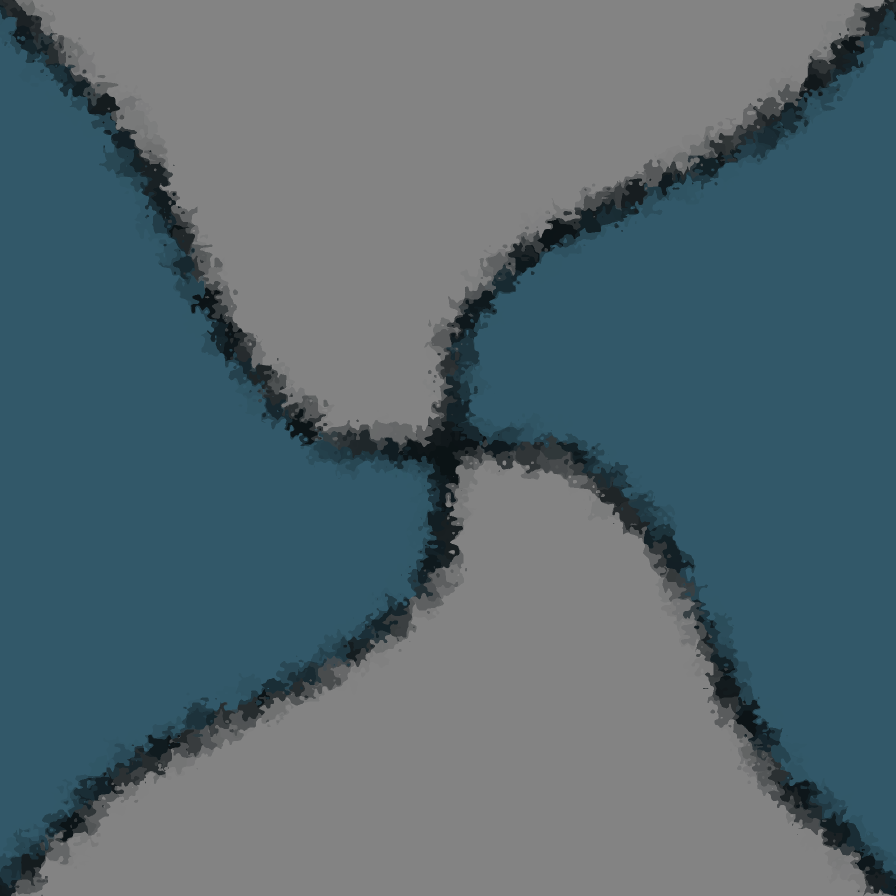
Give the GLSL for this background, as a WebGL 1 fragment shader.

```glsl
precision highp float;
// A four-bladed pinwheel of slate blue and grey, its quarters twisted around
// the centre and parted by dark ink seams. The seams are painted in two
// blended coats of ragged dabs: jittered cells with borders torn by noise.

uniform vec2 u_resolution;

const vec3 GREY = vec3(0.512);
const vec3 BLUE = vec3(0.196, 0.347, 0.410);
const vec3 INK = vec3(0.045, 0.073, 0.084);

const vec2 CENTER = vec2(0.5);
const float SWIRL_RADIUS = 0.55;   // beyond this the seams run straight
const float SWIRL_ANGLE = 1.22;    // twist strength in radians
const float SWIRL_LIMIT = 0.74;    // largest twist near the centre
const float SEAM_WIDTH = 0.024;    // half width of the ink falloff
const float INK_SHIFT = 0.003;     // ink leans towards the blue side
const float HUB_RADIUS = 0.055;    // extra ink around the centre
const float HUB_INK = 0.008;
const float DAB_SIZE = 0.024;
const float DAB_VARIATION = 0.004; // random shift of each dab's tone
const float SECOND_COAT = 0.38;    // opacity of the upper coat
const float RAGGED_SCALE = 190.0;
const float RAGGED_AMOUNT = 0.016;

float hash(vec2 p) {
  return fract(sin(dot(p, vec2(127.1, 311.7))) * 43758.5453);
}

vec2 hash2(vec2 p) {
  return vec2(hash(p), hash(p + 37.3));
}

float noise(vec2 p) {
  vec2 i = floor(p);
  vec2 f = fract(p);
  f = f * f * (3.0 - 2.0 * f);
  return mix(mix(hash(i), hash(i + vec2(1.0, 0.0)), f.x),
             mix(hash(i + vec2(0.0, 1.0)), hash(i + 1.0), f.x), f.y);
}

// Signed distance to the nearest seam: positive in blue, negative in grey.
float pinwheel(vec2 p) {
  vec2 v = p - CENTER;
  float reach = max(1.0 - length(v) / SWIRL_RADIUS, 0.0);
  float twist = min(SWIRL_ANGLE * reach * reach, SWIRL_LIMIT);
  float c = cos(twist);
  float s = sin(twist);
  v = abs(vec2(c * v.x + s * v.y, c * v.y - s * v.x));
  return (v.x - v.y) * 0.7071;
}

// Nearest dab of a coat: seed position in xy, random value in z.
vec3 nearestDab(vec2 p, float coat) {
  vec2 grid = p / DAB_SIZE + coat * 0.5;
  vec2 cell = floor(grid);
  vec3 dab = vec3(0.0);
  float best = 1e3;
  for (int j = -1; j <= 1; j++) {
    for (int i = -1; i <= 1; i++) {
      vec2 id = cell + vec2(float(i), float(j));
      vec2 seed = id + 0.1 + 0.8 * hash2(id + coat * 19.7);
      vec2 offset = grid - seed;
      float d = dot(offset, offset);
      if (d < best) {
        best = d;
        dab = vec3((seed - coat * 0.5) * DAB_SIZE, hash(id + 71.7));
      }
    }
  }
  return dab;
}

// One flat colour per dab, fading from ink to its quarter's colour.
vec3 dabColor(vec3 dab) {
  float seam = pinwheel(dab.xy);
  float hub = 1.0 - smoothstep(0.0, HUB_RADIUS, length(dab.xy - CENTER));
  float away = abs(seam - INK_SHIFT) + (dab.z - 0.5) * DAB_VARIATION;
  vec3 field = seam > 0.0 ? BLUE : GREY;
  return mix(INK, field, smoothstep(0.0, SEAM_WIDTH, away - HUB_INK * hub));
}

vec3 paint(vec2 p) {
  vec2 n = p * RAGGED_SCALE;
  vec2 jag = vec2(noise(n), noise(n + 53.1)) - 0.5;
  p += jag * RAGGED_AMOUNT;
  return mix(dabColor(nearestDab(p, 0.0)),
             dabColor(nearestDab(p, 1.0)), SECOND_COAT);
}

void main() {
  // Four samples per pixel smooth the ragged edges.
  vec3 color = vec3(0.0);
  for (int j = 0; j < 2; j++) {
    for (int i = 0; i < 2; i++) {
      vec2 shift = (vec2(float(i), float(j)) - 0.5) * 0.5;
      color += paint((gl_FragCoord.xy + shift) / u_resolution);
    }
  }
  gl_FragColor = vec4(color * 0.25, 1.0);
}
```
